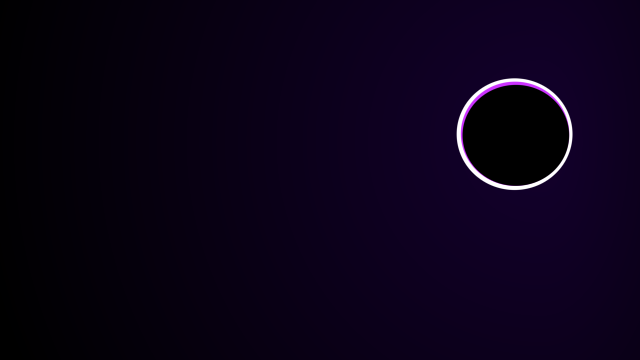
This background is drawn by a Shadertoy shader. Its source:

```glsl
// A dark violet backdrop with a black disc inside a bright ring.
// The backdrop is a radial falloff that fades faster to the right;
// three offset ellipses form the white ring and its magenta crescent.

const vec3 VIOLET  = vec3(0.075, 0.0, 0.175);
const vec3 WHITE   = vec3(1.0);
const vec3 MAGENTA = vec3(0.80, 0.20, 1.0);
const vec3 BLACK   = vec3(0.0);

// Approximate signed distance to an axis-aligned ellipse.
float ellipseDistance(vec2 p, vec2 centre, vec2 radii) {
    vec2 q = (p - centre) / radii;
    return (length(q) - 1.0) * min(radii.x, radii.y);
}

// Smooth coverage of a shape, about one pixel wide at its edge.
float coverage(float dist, float pixel) {
    return 1.0 - smoothstep(-0.7 * pixel, 0.7 * pixel, dist);
}

// Radial falloff, compressed on the right side of its centre.
float backdropGlow(vec2 p, vec2 centre, float reach, float rightSqueeze) {
    vec2 offset = p - centre;
    offset.x *= offset.x > 0.0 ? rightSqueeze : 1.0;
    return pow(max(1.0 - length(offset) / reach, 0.0), 0.95);
}

void mainImage(out vec4 fragColor, in vec2 fragCoord) {
    // Canvas height is one unit.
    vec2 p = fragCoord / iResolution.y;
    float pixel = 1.0 / iResolution.y;

    // Backdrop
    vec3 color = VIOLET * backdropGlow(p, vec2(1.505, 0.606), 1.574, 2.0);

    // Ring, crescent and disc, from back to front
    float ring     = ellipseDistance(p, vec2(1.4294, 0.6273), vec2(0.1609, 0.1551));
    float crescent = ellipseDistance(p, vec2(1.4306, 0.6285), vec2(0.1505, 0.1447));
    float disc     = ellipseDistance(p, vec2(1.4329, 0.6240), vec2(0.1481, 0.1402));
    color = mix(color, WHITE, coverage(ring, pixel));
    color = mix(color, MAGENTA, coverage(crescent, pixel));
    color = mix(color, BLACK, coverage(disc, pixel));

    fragColor = vec4(color, 1.0);
}
```
